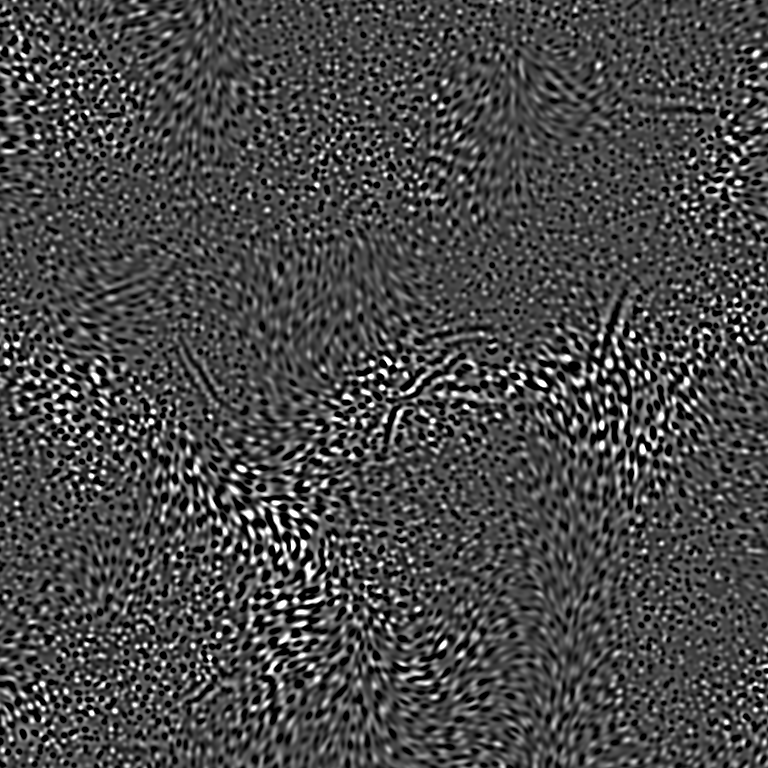
Reproduce this texture procedurally as a Shadertoy shader.

```glsl
// Band-pass grey grain with uneven contrast, crossed by bundles of rippled strands.

#define GRAIN_CELLS 92.0
#define GRAIN_SIGMA 0.31
#define GRAIN_STRETCH 0.9
#define BASE_GREY 0.27
#define QUIET_CONTRAST 0.135
#define ACTIVE_CONTRAST 0.27
#define STRAND_CONTRAST 0.42
#define STRAND_SPACING 0.0185
#define STRAND_LENGTH 0.07
#define STRAND_WIDTH 0.017
#define MAIN_BUNDLES 10
#define ALL_BUNDLES 24

// Bundles: centre x, centre y, angle, bend
const vec4 mainBundles[MAIN_BUNDLES] = vec4[MAIN_BUNDLES](
    vec4(0.60, 0.565, 0.12, -1.5), vec4(0.55, 0.505, 0.70, -2.0),
    vec4(0.61, 0.485, -0.10, -2.5), vec4(0.51, 0.440, 1.30, -1.5),
    vec4(0.74, 0.880, -0.75, 0.8), vec4(0.87, 0.860, -0.15, 1.0),
    vec4(0.17, 0.630, 0.40, 0.3), vec4(0.26, 0.510, -1.00, 0.6),
    vec4(0.27, 0.100, 0.60, 0.3), vec4(0.80, 0.590, 1.10, -2.0));

vec3 hash3(vec2 cell) {
    vec3 q = fract(cell.xyx * vec3(0.1031, 0.1030, 0.0973));
    q += dot(q, q.yxz + 33.33);
    return fract((q.xxy + q.yzz) * q.zyx);
}

float valueNoise(vec2 p) {
    vec2 cell = floor(p), f = fract(p);
    f = f * f * (3.0 - 2.0 * f);
    float low = mix(hash3(cell).x, hash3(cell + vec2(1, 0)).x, f.x);
    float high = mix(hash3(cell + vec2(0, 1)).x, hash3(cell + vec2(1, 1)).x, f.x);
    return mix(low, high, f.y);
}

vec2 rotate(vec2 v, float angle) {
    float c = cos(angle), s = sin(angle);
    return vec2(c * v.x + s * v.y, c * v.y - s * v.x);
}

// Soft band around the segment from a to b
float band(vec2 p, vec2 a, vec2 b, float width) {
    vec2 ab = b - a;
    vec2 d = p - a - ab * clamp(dot(p - a, ab) / dot(ab, ab), 0.0, 1.0);
    return exp(-dot(d, d) / (width * width));
}

// Where the grain is harsh (1) or calm (0)
float activityAt(vec2 p) {
    vec2 w = p + 0.09 * (vec2(valueNoise(p * 9.0 + 20.0), valueNoise(p * 9.0 + 50.0)) - 0.5);
    float a = 0.9 * band(w, vec2(0.0, 0.55), vec2(0.09, 0.44), 0.05);
    a += 0.8 * band(w, vec2(0.12, 0.51), vec2(0.38, 0.28), 0.07);
    a += 0.7 * band(w, vec2(0.38, 0.30), vec2(0.56, 0.14), 0.10);
    a += 0.8 * band(w, vec2(0.40, 0.39), vec2(0.53, 0.52), 0.05);
    a += 0.8 * band(w, vec2(0.54, 0.50), vec2(0.88, 0.49), 0.06);
    a += 0.6 * band(w, vec2(0.83, 0.54), vec2(0.82, 0.36), 0.05);
    a += 0.6 * band(w, vec2(0.02, 0.07), vec2(0.36, 0.17), 0.10);
    a += 0.8 * band(w, vec2(0.0, 0.92), vec2(0.14, 0.84), 0.06);
    a += 0.8 * band(w, vec2(0.93, 0.76), vec2(1.0, 0.88), 0.05);
    a += 0.5 * band(w, vec2(0.45, 0.78), vec2(0.58, 0.80), 0.06);
    a += 0.6 * band(w, vec2(0.92, 0.54), vec2(1.0, 0.60), 0.07);
    a += 0.6 * band(w, vec2(0.94, 0.09), vec2(1.0, 0.10), 0.04);
    return clamp(a * (0.55 + 0.9 * valueNoise(p * 16.0)), 0.0, 1.2);
}

// Scattered zero-mean spots, stretched along an angle; unit variance
float grain(vec2 p, float angle, float stretch) {
    vec2 g = p * GRAIN_CELLS, home = floor(g);
    float sum = 0.0;
    for (int y = -2; y <= 2; y++)
    for (int x = -2; x <= 2; x++)
    for (int k = 0; k < 2; k++) {
        vec2 cell = home + vec2(x, y);
        vec3 h = hash3(cell + 7.0 + 311.0 * float(k));
        vec2 d = rotate(g - cell - h.xy, angle) / GRAIN_SIGMA;
        d.x /= stretch;
        float r2 = dot(d, d);
        sum += (h.z * 2.0 - 1.0) * (1.0 - 0.5 * r2) * exp(-0.5 * r2);
    }
    return sum * 1.732 / (GRAIN_SIGMA * sqrt(3.1416 * stretch));
}

// Curved wave packet: x is its ripple, y its envelope
vec2 strands(vec2 p, vec4 bundle, float size, float wobble) {
    vec2 q = rotate(p - bundle.xy, bundle.z);
    q.y -= bundle.w * q.x * q.x;
    vec2 e = q / (vec2(STRAND_LENGTH, STRAND_WIDTH) * size);
    float envelope = exp(-dot(e, e));
    float fan = 1.0 + 3.0 * clamp(q.x, -0.15, 0.15);
    float phase = 6.2832 * q.y / (STRAND_SPACING * fan) + wobble;
    return vec2(cos(phase), 1.0) * envelope;
}

void mainImage(out vec4 fragColor, in vec2 fragCoord) {
    vec2 p = fragCoord / iResolution.y;
    float activity = activityAt(p);

    // Grain, drawn out along a slowly turning direction
    float angle = 5.0 * valueNoise(p * 5.0 + 3.0);
    float stretch = 1.0 + GRAIN_STRETCH * smoothstep(0.3, 0.9, valueNoise(p * 8.0 + 80.0));
    float calm = 0.75 + 0.5 * valueNoise(p * 6.0 + 130.0);
    float contrast = QUIET_CONTRAST * calm + ACTIVE_CONTRAST * activity;

    // Strand bundles: the main ones, then smaller scattered ones
    float wobble = 5.0 * (valueNoise(p * 28.0 + 9.0) - 0.5);
    vec2 ripple = vec2(0.0);
    for (int i = 0; i < ALL_BUNDLES; i++) {
        vec3 h = hash3(vec2(i, 17)), h2 = hash3(vec2(i, 43));
        bool isMain = i < MAIN_BUNDLES;
        vec4 bundle = vec4(h.xy, 3.1416 * h.z, 8.0 * h2.x - 4.0);
        if (isMain) bundle = mainBundles[i];
        ripple += strands(p, bundle, isMain ? 1.0 : 0.7, wobble + 6.28 * h2.y) * (isMain ? 1.0 : 0.5);
    }
    float cover = clamp(ripple.y, 0.0, 1.0);
    float strandGain = STRAND_CONTRAST * (0.5 + 0.7 * activity) * (0.5 + valueNoise(p * 20.0 + 60.0));

    float grey = BASE_GREY + grain(p, angle, stretch) * contrast * (1.0 - 0.45 * cover);
    grey += ripple.x * strandGain;
    fragColor = vec4(vec3(clamp(grey, 0.0, 1.0)), 1.0);
}
```
